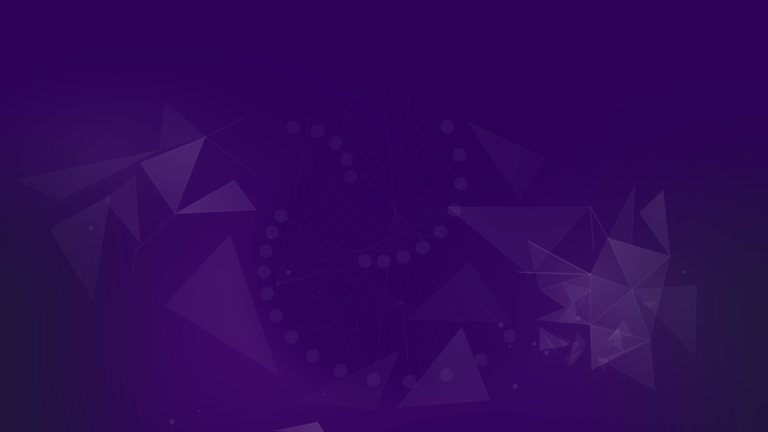
Write a Shadertoy shader that draws this background.

```glsl
// Deep violet backdrop with two clusters of translucent facets, beaded arcs and a fine net.
// Gradients form the base; facets, strokes and beads add up to one veil of pale light.
// Lengths are in canvas heights.

const vec3 VIOLET = vec3(.175, .004, .345);
const vec3 DUSK = vec3(.125, .08, .235);
const vec3 GLOW = vec3(.26, .045, .415);
const vec3 PALE = vec3(.74, .67, .8);
const vec2 RING = vec2(.926, .375), RING_R = vec2(.315, .259);
const vec2 BOWL = vec2(.868, .595), BOWL_R = vec2(.201);
const vec3 RING_STEP = vec3(151, 9, .33);
const float BEAD_SIZE = .0155, BEAD_LIGHT = .065, NET_LIGHT = .022;
const int SHARDS = 14, SPECKS = 14;

float hash(float n) { return fract(sin(n * 127.1) * 43758.5453); }
vec2 hash2(float n) { return vec2(hash(n), hash(n + 41.7)); }

// Smooth coverage of the region with negative distance
float cover(float d) {
  float w = 1. / iResolution.y;
  return 1. - smoothstep(-w, w, d);
}

float stroke(vec2 p, vec2 a, vec2 b, float light) {
  vec2 e = b - a, q = p - a;
  float d = length(q - e * clamp(dot(q, e) / dot(e, e), 0., 1.));
  return light * cover(d - .0011);
}

float side(vec2 p, vec2 a, vec2 b) {
  vec2 e = normalize(b - a), q = p - a;
  return e.y * q.x - e.x * q.y;
}

// Triangle, brightest at its first corner, with a faint rim
float facet(vec2 p, vec2 a, vec2 b, vec2 c, float light) {
  float turn = side(c, a, b) > 0. ? -1. : 1.;
  float d = max(max(side(p, a, b) * turn, side(p, b, c) * turn), side(p, c, a) * turn);
  float reach = max(length(b - a), length(c - a));
  float fade = mix(1.15, .55, min(length(p - a) / reach, 1.));
  return light * cover(d) * (fade + .35 * smoothstep(-.004, 0., d));
}

float facet(vec2 p, vec2 a, vec4 bc, float light) {
  return facet(p, a, bc.xy, bc.zw, light);
}

float blob(vec2 p, vec2 c, vec2 size) {
  vec2 q = (p - c) / size;
  return exp(-dot(q, q));
}

// Point i on an ellipse; its angle in degrees is a quadratic in i
vec2 arcPoint(vec2 c, vec2 r, vec3 angle, float i) {
  float t = radians(angle.x + angle.y * i + angle.z * i * i);
  return c + r * vec2(cos(t), sin(t));
}

float beads(vec2 p, vec2 c, vec2 r, vec3 angle, int count) {
  float sum = 0.;
  for (int i = 0; i < count; i++)
    sum += cover(length(p - arcPoint(c, r, angle, float(i))) - BEAD_SIZE);
  return sum * BEAD_LIGHT;
}

float net(vec2 p) {
  float sum = 0.;
  for (int i = 0; i < 14; i++) {
    vec2 low = arcPoint(RING, RING_R, RING_STEP, float(i));
    vec2 high = arcPoint(BOWL, BOWL_R, vec3(-96, 18, 0), float(i));
    sum += stroke(p, low, high, 1.) + stroke(p, vec2(.64, .34), high, .7);
    sum += stroke(p, low, vec2(.93, .3), .7);
  }
  return sum * NET_LIGHT;
}

float leftCluster(vec2 p) {
  vec2 hub = vec2(.405, .505), top = vec2(.475, .683), foot = vec2(.315, .42);
  float v = facet(p, top, hub, vec2(.324, .623), .15);
  v += facet(p, hub, vec4(.542, .583, .593, .514), .16);
  v += facet(p, top, vec4(.382, .765, .37, .653), .05);
  v += facet(p, vec2(.255, .549), vec4(.116, .468, .215, .306), .06);
  v += facet(p, vec2(.37, .653), vec4(.035, .583, .139, .537), .05);
  v += facet(p, vec2(.324, .438), vec4(.243, .537, .313, .595), .07);
  v += facet(p, vec2(.532, .456), vec4(.382, .294, .644, .132), .06);
  v += stroke(p, top, vec2(.562, .725), .08) + stroke(p, top, vec2(.6, .59), .06);
  return v + stroke(p, hub, foot, .07) + stroke(p, foot, vec2(.306, .37), .07);
}

float rightCluster(vec2 p) {
  vec2 hub = vec2(1.366, .365), mid = vec2(1.463, .329), low = vec2(1.366, .248);
  vec2 peak = vec2(1.407, .449), east = vec2(1.551, .407), south = vec2(1.505, .213);
  vec2 west = vec2(1.25, .329), tip = vec2(1.366, .521), wing = vec2(1.222, .442);
  float v = facet(p, peak, east, mid, .16) + facet(p, hub, peak, mid, .1);
  v += facet(p, hub, mid, low, .15) + facet(p, low, vec2(1.37, .144), south, .14);
  v += facet(p, hub, west, low, .13) + facet(p, mid, low, south, .13);
  v += facet(p, mid, east, south, .08) + facet(p, hub, wing, west, .08);
  v += facet(p, vec2(1.535, .56), vec2(1.481, .507), east, .11);
  v += facet(p, vec2(1.47, .572), peak, vec2(1.463, .433), .06);
  v += facet(p, low, vec4(1.24, .26, 1.308, .287), .11);
  v += facet(p, vec2(1.25, .19), vec4(1.25, .243, 1.319, .201), .11);
  v += facet(p, south, vec4(1.516, .097, 1.389, .167), .07);
  v += facet(p, vec2(1.613, .34), mid, vec2(1.609, .178), .05);
  v += stroke(p, tip, peak, .12) + stroke(p, tip, vec2(1.375, .42), .1);
  v += stroke(p, hub, vec2(1.2, .37), .16) + stroke(p, hub, wing, .16);
  for (int i = 0; i < SHARDS; i++) {
    float k = float(i) * 3.;
    vec2 c = vec2(1.24, .17) + vec2(.26, .17) * hash2(k + 2.);
    v += facet(p, c, c + .11 * (hash2(k + 5.) - .5), c + .11 * (hash2(k + 9.) - .5), .06);
  }
  return v;
}

float looseParts(vec2 p) {
  float v = facet(p, vec2(1.069, .243), vec4(.919, .056, 1.134, .074), .09);
  v += facet(p, vec2(.926, .19), vec4(.694, .074, .868, .051), .035);
  v += facet(p, vec2(1.088, .394), vec4(.938, .259, 1.181, .255), .035);
  v += facet(p, vec2(1.035, .521), vec4(1.366, .521, 1.227, .363), .065);
  v += facet(p, vec2(1.083, .718), vec4(1.262, .634, 1.204, .537), .04);
  v += facet(p, vec2(.735, .023), vec4(.637, .003, .756, -.01), .2);
  for (int i = 0; i < SPECKS; i++) {
    vec2 c = vec2(.2, .02) + vec2(1.45, .46) * hash2(float(i) + 17.);
    v += .12 * cover(length(p - c) - mix(.002, .006, hash(float(i) + 70.)));
  }
  return v;
}

void mainImage(out vec4 fragColor, in vec2 fragCoord) {
  vec2 p = fragCoord / iResolution.y;
  float across = abs(fragCoord.x / iResolution.x - .5) * 2.;
  // Dusky lower sides, and a glow outside the ring
  float lower = 1. - smoothstep(.25, .85, p.y);
  vec3 color = mix(VIOLET, DUSK, lower * smoothstep(.4, 1., across));
  float outside = smoothstep(.92, 1.3, length((p - RING) / RING_R));
  float glow = .75 * blob(p, vec2(.56, .25), vec2(.3, .34)) + .35 * blob(p, vec2(1.1, .1), vec2(.5, .2));
  color = mix(color, GLOW, glow * mix(.25, 1., outside));
  // Haze, facets and net
  float veil = .07 * blob(p, vec2(.26, .65), vec2(.22, .13)) + .06 * blob(p, vec2(1.43, .31), vec2(.28, .22));
  veil += leftCluster(p) + rightCluster(p) + looseParts(p) + net(p);
  // Beaded arcs
  veil += beads(p, RING, RING_R, RING_STEP, 14) + beads(p, BOWL, BOWL_R, vec3(-96.5, 11.5, .6), 9);
  veil += beads(p, vec2(.69, .583), vec2(.122), vec3(4, 18, 1.2), 5) * .7;
  fragColor = vec4(mix(color, PALE, min(veil, .5)), 1);
}
```
